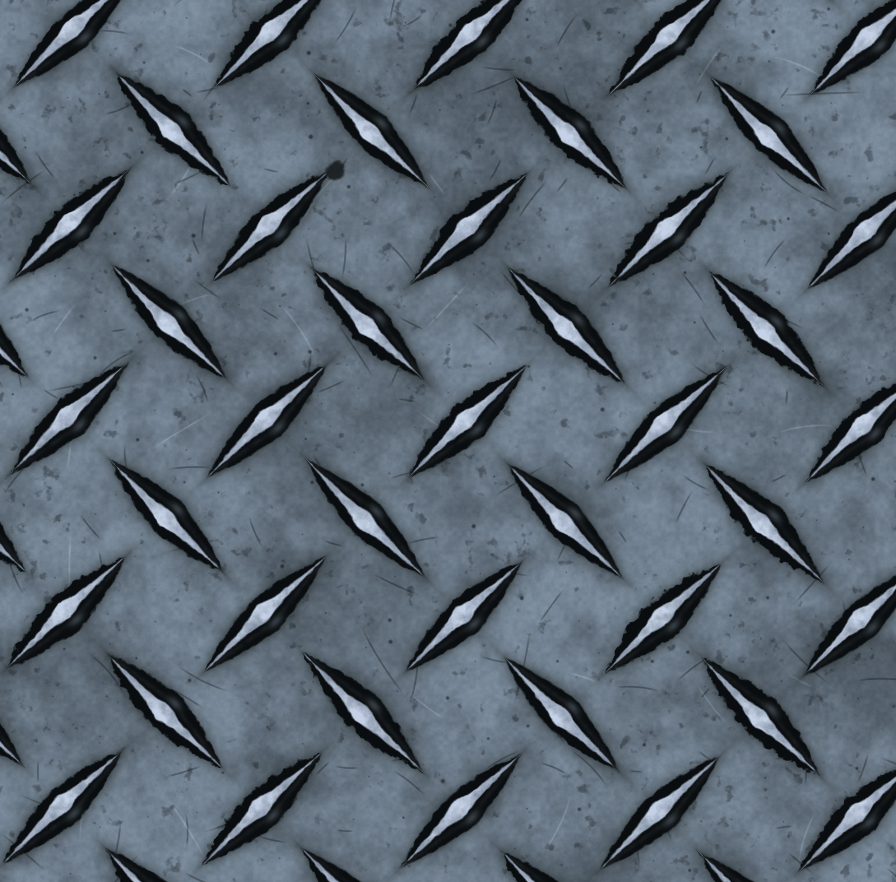
Give the GLSL for this texture, as a WebGL 1 fragment shader.

```glsl
precision highp float;
uniform vec2 u_resolution;

const vec2 ORIGIN = vec2(0.529, 0.521);
const vec2 STEP_ACROSS = vec2(0.2255, -0.0024);
const vec2 STEP_UP = vec2(0.003, 0.22);
const vec2 RISING_AXIS = vec2(0.727, 0.687);
const vec2 FALLING_AXIS = vec2(0.709, 0.705);
const float HALF_LENGTH = 0.092;
const float HALF_WIDTH = 0.0215;
const float RIDGE_WIDTH = 0.0068;
const float EDGE_SOFTNESS = 0.0014;
const vec2 BUMP_CENTER = vec2(0.003, 0.0145);
const vec2 BUMP_SIZE = vec2(0.009, 0.0045);
const vec2 BURR_CENTER = vec2(0.381, 0.806);
const float BURR_RADIUS = 0.011;
const vec3 METAL_DARK = vec3(0.325, 0.37, 0.415);
const vec3 METAL_LIGHT = vec3(0.475, 0.54, 0.605);
const vec3 GRIME = vec3(0.15, 0.175, 0.17);
const vec3 SHADOW = vec3(0.035, 0.05, 0.06);
const vec3 BUMP_GREY = vec3(0.25, 0.29, 0.32);
const vec3 RIDGE_DIM = vec3(0.49, 0.54, 0.61);
const vec3 RIDGE_BRIGHT = vec3(0.77, 0.82, 0.9);

float hash(vec2 p) {
  vec3 q = fract(p.xyx * 0.1031);
  q += dot(q, q.yzx + 33.33);
  return fract((q.x + q.y) * q.z);
}

float noise(vec2 p) {
  vec2 i = floor(p), f = fract(p);
  f = f * f * (3.0 - 2.0 * f);
  return mix(mix(hash(i), hash(i + vec2(1.0, 0.0)), f.x),
             mix(hash(i + vec2(0.0, 1.0)), hash(i + 1.0), f.x), f.y);
}

float fbm(vec2 p) {
  float sum = 0.0, gain = 0.5;
  for (int i = 0; i < 4; i++) {
    sum += gain * noise(p);
    p = mat2(1.6, 1.2, -1.2, 1.6) * p + 17.3;
    gain *= 0.5;
  }
  return sum / 0.9375;
}

// One faint, slightly bowed scratch per cell
float scratch(vec2 p, float cells, float seed, float soft) {
  vec2 id = floor(p * cells) + seed;
  vec2 c = fract(p * cells) - 0.35 - 0.3 * vec2(hash(id), hash(id + 7.1));
  float angle = 6.2832 * hash(id + 3.7);
  vec2 axis = vec2(cos(angle), sin(angle));
  float along = dot(c, axis);
  float reach = mix(0.1, 0.34, hash(id + 9.2));
  float bow = (hash(id + 5.3) - 0.5) * along * along;
  float across = abs(dot(c, vec2(-axis.y, axis.x)) - bow) / cells;
  float line = 1.0 - smoothstep(0.0002, 0.0004 + soft, across);
  return line * smoothstep(reach, 0.4 * reach, abs(along)) * step(0.45, hash(id + 1.9));
}

// Small dark pits of uneven size
float pits(vec2 p, float cells, float soft) {
  vec2 id = floor(p * cells) + 40.0;
  vec2 c = fract(p * cells) - 0.2 - 0.6 * vec2(hash(id), hash(id + 4.4));
  float radius = mix(0.0004, 0.0024, pow(hash(id + 8.8), 4.0));
  return (1.0 - smoothstep(radius - soft, radius + soft, length(c) / cells)) * step(0.4, hash(id + 2.2));
}

vec3 plate(vec2 p, float soft) {
  float cloud = 0.65 * fbm(p * 9.0 + 3.0) + 0.35 * fbm(p * 38.0);
  vec3 color = mix(METAL_DARK, METAL_LIGHT, smoothstep(0.24, 0.74, cloud));
  color += 0.09 * (fbm(p * 190.0) - 0.5);
  color *= 1.0 - 0.3 * smoothstep(0.68, 0.85, fbm(p * 75.0 + 60.0));
  for (int i = 0; i < 3; i++) {
    float k = float(i);
    color *= 1.0 - 0.3 * scratch(p + 0.037 * k, 6.0 + 3.0 * k, 11.0 * k, soft);
  }
  color += 0.08 * scratch(p, 7.0, 71.0, soft);
  return color * (1.0 - 0.5 * pits(p, 21.0, soft));
}

// Raised lozenge: grimy outline, black flanks, bright ridge and side bump
vec3 addLozenge(vec3 color, vec2 offset, vec2 axis, vec2 id, vec2 p, float soft) {
  float wear = hash(id + 50.0);
  float u = dot(offset, axis) / (HALF_LENGTH * mix(0.98, 1.03, hash(id + 80.0)));
  float v = dot(offset, vec2(axis.y, -axis.x));
  float a = abs(u);
  float bulge = exp(-40.0 * u * u);
  float rough = fbm(p * 130.0) - 0.5;
  float edge = abs(v) - HALF_WIDTH * mix(0.95, 1.05, wear) * (1.0 - pow(a, 1.7));
  edge -= 0.002 * bulge * step(0.0, v);
  edge += rough * mix(0.005, 0.012, wear) * (v < 0.0 ? 1.0 : 0.6);
  color = mix(color, GRIME, (0.55 + 0.6 * rough) * exp(-150.0 * max(edge, 0.0)));

  float gleam = exp(-pow((v - 0.6 * HALF_WIDTH * (1.0 - a)) / 0.003, 2.0));
  vec3 steel = SHADOW + 0.07 * gleam * (0.6 + rough);
  vec2 q = (vec2(u * HALF_LENGTH, v) - BUMP_CENTER) / BUMP_SIZE;
  steel = mix(steel, BUMP_GREY, 0.75 * exp(-dot(q, q)));

  float ridge = RIDGE_WIDTH * (1.0 - a / 0.95) + 0.0035 * bulge;
  float side = v + 0.003 * (1.0 - a);
  float lit = 1.0 - smoothstep(-soft, soft, abs(side) - ridge + 0.003 * rough);
  float shine = 0.55 + 1.1 * rough + 0.3 * bulge - 25.0 * side - 0.25 * a;
  steel = mix(steel, mix(RIDGE_DIM, RIDGE_BRIGHT, clamp(shine, 0.0, 1.0)), lit);
  return mix(color, steel, 1.0 - smoothstep(-soft, soft, edge));
}

vec2 toLattice(vec2 q) {
  float area = STEP_ACROSS.x * STEP_UP.y - STEP_ACROSS.y * STEP_UP.x;
  return vec2(q.x * STEP_UP.y - q.y * STEP_UP.x, STEP_ACROSS.x * q.y - STEP_ACROSS.y * q.x) / area;
}

void main() {
  vec2 p = gl_FragCoord.xy / u_resolution.y;
  float soft = max(EDGE_SOFTNESS, 0.7 / u_resolution.y);
  vec3 color = plate(p, soft);

  // Two interleaved sets, the second mirrored and shifted by half a step
  for (int i = 0; i < 2; i++) {
    float set = float(i);
    vec2 g = toLattice(p - ORIGIN) + 0.5 * set;
    vec2 id = floor(g + 0.5);
    vec2 f = g - id;
    vec2 offset = (f.x * STEP_ACROSS + f.y * STEP_UP) * vec2(1.0, 1.0 - 2.0 * set);
    color = addLozenge(color, offset, mix(RISING_AXIS, FALLING_AXIS, set), id + 23.0 * set, p, soft);
  }

  // A single burr at one tip
  float burr = length(p - BURR_CENTER) + 0.006 * (fbm(p * 120.0) - 0.5);
  color = mix(color, SHADOW + 0.06, 0.9 * (1.0 - smoothstep(BURR_RADIUS - 0.003, BURR_RADIUS + 0.002, burr)));
  gl_FragColor = vec4(color, 1.0);
}
```
